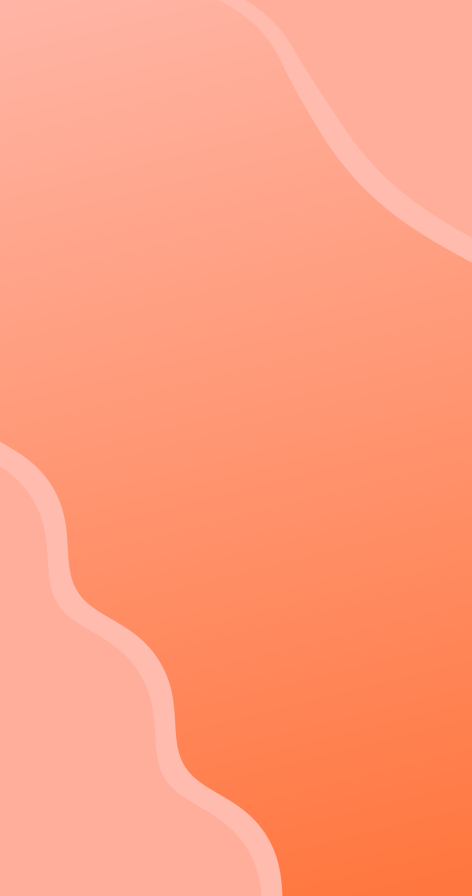
Reproduce this background procedurally as a WebGL 1 fragment shader.

```glsl
precision highp float;
// Warm coral gradient with two wavy corner shapes, each edged by a paler rim.
// Every edge is a sine profile measured across a slanted axis; lengths are
// fractions of the canvas height, and the upper shape hangs from the right.
uniform vec2 u_resolution;

#define GRADIENT_TILT 0.25
#define SCALLOP_PERIOD 0.2292
#define SCALLOP_HEIGHT 0.0186
#define SCALLOP_ROUNDNESS 0.0016
#define SCALLOP_RIM 0.026
#define CREST vec2(0.1406, 0.0163)
#define BULGE vec2(0.2865, 0.0267)
#define SWEEP_RIM vec2(0.0156, 0.0254)

const float PI = 3.14159265;
const vec3 GRADIENT_TOP = vec3(1.0, 0.71, 0.65);
const vec3 GRADIENT_BOTTOM = vec3(1.0, 0.46, 0.24);
const vec3 FILL = vec3(1.0, 0.682, 0.612);
const vec3 RIM = vec3(1.0, 0.738, 0.682);

// Coordinates along (x) and across (y) a unit direction; across points up-right.
vec2 alongAcross(vec2 p, vec2 dir) {
  return vec2(dot(p, dir), dot(p, vec2(-dir.y, dir.x)));
}

// Depth inside the repeating scallops at the lower left.
float scallopDepth(vec2 p) {
  vec2 q = alongAcross(p - vec2(0.0742, 0.388), normalize(vec2(0.523, -0.852)));
  float phase = 2.0 * PI * (q.x - 0.0469) / SCALLOP_PERIOD;
  float edge = 0.0055 - SCALLOP_HEIGHT * cos(phase)
             - SCALLOP_ROUNDNESS * cos(2.0 * phase);
  return edge - q.y;
}

// Depth inside the upper-right sweep (x) and inside its fill (y).
vec2 sweepDepth(vec2 p, float aspect) {
  vec2 q = alongAcross(p - vec2(aspect - 0.2018, 0.9089), normalize(vec2(1.0, -1.0)));
  // A short crest passes smoothly into a longer, deeper bulge.
  vec2 arch = mix(CREST, BULGE, smoothstep(-0.039, 0.039, q.x));
  float depth = q.y + arch.y * sin(PI * q.x / arch.x);
  float rim = mix(SWEEP_RIM.x, SWEEP_RIM.y, smoothstep(-0.104, 0.078, q.x));
  return vec2(depth, depth - rim);
}

// Paints the rim, then the fill, with edges smoothed over about a pixel.
vec3 paintShape(vec3 base, vec2 depth) {
  float soft = 0.75 / u_resolution.y;
  vec2 cover = smoothstep(vec2(-soft), vec2(soft), depth);
  return mix(mix(base, RIM, cover.x), FILL, cover.y);
}

void main() {
  vec2 p = gl_FragCoord.xy / u_resolution.y;
  float aspect = u_resolution.x / u_resolution.y;

  // Tilted background gradient
  float t = (1.0 - p.y + GRADIENT_TILT * p.x) / (1.0 + GRADIENT_TILT * aspect);
  vec3 color = mix(GRADIENT_TOP, GRADIENT_BOTTOM, t);

  // Corner shapes
  float scallop = scallopDepth(p);
  color = paintShape(color, vec2(scallop, scallop - SCALLOP_RIM));
  color = paintShape(color, sweepDepth(p, aspect));

  gl_FragColor = vec4(color, 1.0);
}
```
